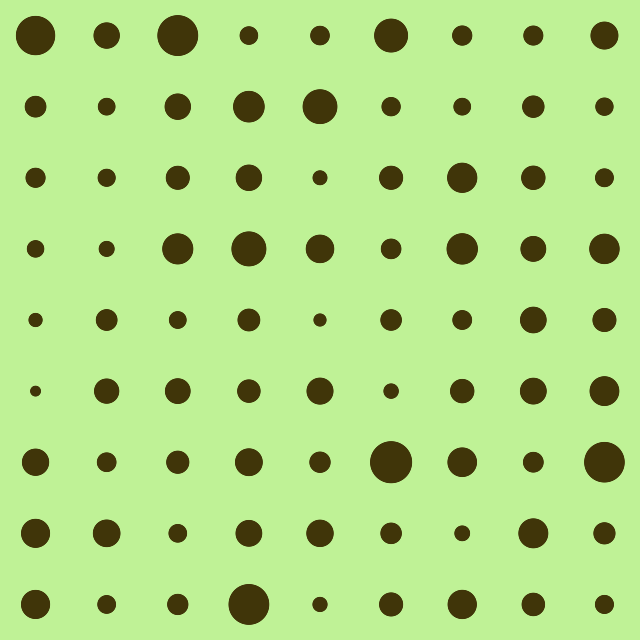
This pattern is drawn by a WebGL 2 fragment shader. Its source:

```glsl
#version 300 es
precision highp float;
// Dark round dots centred on a square grid over a flat pale green ground.
// Each cell draws one disc from a distance function; a cell hash gives its
// radius a bell-shaped spread, so most dots are medium and a few stand out.

uniform vec2 u_resolution;
out vec4 fragColor;

const float CELLS         = 9.0;   // repeats across and down
const float MEDIAN_RADIUS = 0.160; // in cell widths
const float RADIUS_SPREAD = 0.29;  // deviation of the log radius
const float MIN_RADIUS    = 0.063;
const float MAX_RADIUS    = 0.340;
const float SEED          = 7.0;
const vec3  GROUND_COLOR  = vec3(0.750, 0.950, 0.590);
const vec3  DOT_COLOR     = vec3(0.250, 0.208, 0.035);

// Three independent uniform values per cell
vec3 hash3(vec2 cell) {
    vec3 p = fract(vec3(cell.xyx + SEED) * vec3(0.1031, 0.1030, 0.0973));
    p += dot(p, p.yxz + 33.33);
    return fract((p.xxy + p.yzz) * p.zyx);
}

// Summed uniforms approximate a unit normal deviate
float bellDeviate(vec2 cell) {
    return 2.0 * (dot(hash3(cell), vec3(1.0)) - 1.5);
}

float dotRadius(vec2 cell) {
    float radius = MEDIAN_RADIUS * exp(RADIUS_SPREAD * bellDeviate(cell));
    return clamp(radius, MIN_RADIUS, MAX_RADIUS);
}

float circleDistance(vec2 p, float radius) {
    return length(p) - radius;
}

void main() {
    // Cell coordinates, origin at the lower left
    float canvasSize = min(u_resolution.x, u_resolution.y);
    vec2 grid = gl_FragCoord.xy / canvasSize * CELLS;
    vec2 cell = floor(grid);
    vec2 local = fract(grid) - 0.5;

    // Disc with an edge one pixel wide
    float pixel = CELLS / canvasSize;
    float edge = circleDistance(local, dotRadius(cell));
    float coverage = 1.0 - smoothstep(-0.5 * pixel, 0.5 * pixel, edge);

    fragColor = vec4(mix(GROUND_COLOR, DOT_COLOR, coverage), 1.0);
}
```
